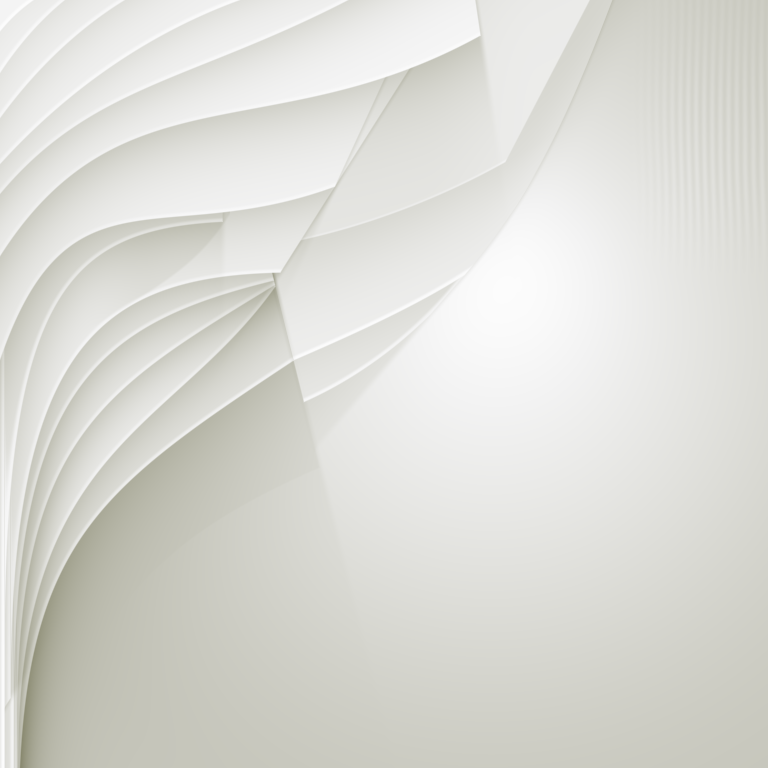
Give the GLSL for this background, as a three.js fragment shader.

```glsl
varying vec2 vUv;

vec2 bezier(vec2 a, vec2 b, vec2 c, vec2 d, float t) {
  float s = 1.0 - t;
  return s * s * s * a + 3.0 * s * s * t * b + 3.0 * s * t * t * c + t * t * t * d;
}

// Signed distance to a line, positive on its left
float leftOf(vec2 p, vec2 a, vec2 b) {
  vec2 along = normalize(b - a);
  return along.x * (p.y - a.y) - along.y * (p.x - a.x);
}

// Signed distance to a curve running rightwards, positive above it
float above(vec2 p, vec2 a, vec2 b, vec2 c, vec2 d) {
  float low = 0.0, high = 1.0;
  for (int i = 0; i < 16; i++) {
    float middle = 0.5 * (low + high);
    if (bezier(a, b, c, d, middle).x < p.x) low = middle;
    else high = middle;
  }
  float t = 0.5 * (low + high), s = 1.0 - t;
  vec2 tangent = s * s * (b - a) + 2.0 * s * t * (c - b) + t * t * (d - c);
  vec2 foot = bezier(a, b, c, d, t);
  return leftOf(p, foot, foot + tangent);
}

// Lays a sheet with a bright rim over the tone and casts its shadow
float sheet(float tone, float dist, float side, float face, float shade, float reach) {
  float cover = smoothstep(-0.0012, 0.0012, min(dist, side));
  float shadow = shade * exp(min(dist, 0.0) / reach) * smoothstep(-0.006, 0.004, side);
  float rim = smoothstep(0.0065, 0.002, dist);
  return mix(tone * (1.0 - shadow), mix(face, 0.99, rim), cover);
}

vec2 gradientAt(vec2 cell) {
  float angle = 6.2832 * fract(sin(dot(cell, vec2(127.1, 311.7))) * 4375.85);
  return vec2(cos(angle), sin(angle));
}

float gradientNoise(vec2 p) {
  vec2 i = floor(p), f = fract(p);
  vec2 u = f * f * (3.0 - 2.0 * f), e = vec2(1.0, 0.0);
  float bottom = mix(dot(gradientAt(i), f), dot(gradientAt(i + e), f - e), u.x);
  float top = mix(dot(gradientAt(i + e.yx), f - e.yx), dot(gradientAt(i + 1.0), f - 1.0), u.x);
  return mix(bottom, top, u.y);
}

float backdrop(vec2 p) {
  float tone = 0.95 - 0.17 * smoothstep(0.0, 0.7, length(p - vec2(0.64, 0.56)));
  vec2 glow = p - vec2(0.66, 0.66);
  tone += 0.045 * exp(-45.0 * dot(glow, glow));
  // Fine upright ripples
  float area = smoothstep(0.81, 0.91, p.x) * smoothstep(0.62, 0.78, p.y) * (1.0 - 0.6 * smoothstep(0.85, 1.0, p.y));
  return tone + 0.018 * area * sin(603.0 * p.x + 7.0 * gradientNoise(p * 5.0));
}

// Broad flat sheets on the right, behind the fan
float rearSheets(float tone, vec2 p, float fold) {
  float faint = above(p, vec2(0.14, 0.18), vec2(0.2, 0.28), vec2(0.3, 0.34), vec2(0.417, 0.391));
  tone -= 0.015 * smoothstep(-0.001, 0.002, min(faint, fold)) * smoothstep(0.12, 0.3, p.x);
  float dist = above(p, vec2(0.026, 0.0), vec2(0.04, 0.3), vec2(0.14, 0.37), vec2(0.38, 0.529));
  tone = sheet(tone, dist, fold, 0.92, 0.11, 0.12);

  float outer = above(p, vec2(0.605, 0.642), vec2(0.69, 0.74), vec2(0.74, 0.85), vec2(0.797, 1.0));
  float side = min(outer, -fold);
  dist = above(p, vec2(0.39, 0.474), vec2(0.475, 0.51), vec2(0.555, 0.575), vec2(0.605, 0.642));
  tone = sheet(tone, dist, side, 0.925, 0.04, 0.06);
  dist = above(p, vec2(0.378, 0.529), vec2(0.45, 0.56), vec2(0.54, 0.6), vec2(0.605, 0.642));
  tone = sheet(tone, dist, side, 0.935 - 0.06 * smoothstep(0.0, 0.2, dist), 0.06, 0.05);

  side = leftOf(p, vec2(0.658, 0.789), vec2(0.768, 1.0));
  dist = above(p, vec2(0.404, 0.69), vec2(0.49, 0.71), vec2(0.58, 0.745), vec2(0.658, 0.789));
  float face = 0.905 + 0.02 * smoothstep(0.55, 0.7, p.x);
  float cover = smoothstep(-0.0012, 0.0012, min(dist, side));
  tone *= 1.0 - 0.045 * exp(min(dist, 0.0) / 0.06) * smoothstep(-0.08, 0.0, side);
  return mix(tone, face + 0.03 * smoothstep(0.004, 0.001, dist), cover);
}

// Narrow curved sheets that spring from the lower left
float fanSheets(float tone, vec2 p, float fold) {
  float dist = above(p, vec2(0.024, 0.03), vec2(0.03, 0.42), vec2(0.225, 0.44), vec2(0.358, 0.626));
  tone = sheet(tone, dist, fold, 0.95, 0.12, 0.045);
  dist = above(p, vec2(0.022, 0.05), vec2(0.022, 0.43), vec2(0.13, 0.49), vec2(0.358, 0.629));
  tone = sheet(tone, dist, fold, 0.94, 0.13, 0.035);
  dist = above(p, vec2(0.018, 0.08), vec2(0.018, 0.5), vec2(0.13, 0.58), vec2(0.362, 0.636));
  tone = sheet(tone, dist, fold, 0.93, 0.12, 0.035);
  float lip = leftOf(p, vec2(0.365, 0.645), vec2(0.436, 0.757));
  dist = above(p, vec2(0.014, 0.1), vec2(0.014, 0.55), vec2(0.13, 0.64), vec2(0.365, 0.645));
  tone = sheet(tone, dist, lip, 0.95, 0.12, 0.035);
  // Soft crease, then the leaf above it
  float crease = above(p, vec2(0.1, 0.56), vec2(0.19, 0.62), vec2(0.25, 0.645), vec2(0.295, 0.715));
  tone -= 0.045 * smoothstep(-0.002, 0.002, crease) * smoothstep(0.1, 0.2, p.x) * step(p.x, 0.3);
  dist = above(p, vec2(0.006, 0.15), vec2(0.006, 0.62), vec2(0.09, 0.7), vec2(0.286, 0.711));
  return sheet(tone, dist, 0.29 - p.x, 0.92, 0.08, 0.05);
}

// Long waves across the top, lightest at the corner
float topSheets(float tone, vec2 p) {
  float dist = above(p, vec2(-0.01, 0.5), vec2(0.08, 0.8), vec2(0.2, 0.67), vec2(0.436, 0.757));
  tone = sheet(tone, dist, leftOf(p, vec2(0.436, 0.757), vec2(0.495, 0.885)), 0.965, 0.12, 0.045);
  dist = above(p, vec2(-0.01, 0.65), vec2(0.15, 0.92), vec2(0.35, 0.8), vec2(0.628, 0.955));
  tone = sheet(tone, dist, leftOf(p, vec2(0.65, 0.79), vec2(0.619, 1.0)), 0.97, 0.14, 0.06);
  dist = above(p, vec2(-0.01, 0.735), vec2(0.12, 0.9), vec2(0.26, 0.89), vec2(0.5, 1.025));
  tone = sheet(tone, dist, 1.0, 0.96, 0.11, 0.045);
  for (int i = 0; i < 4; i++) {
    float k = float(i), shrink = pow(0.52, k);
    vec2 start = vec2(-0.01, 0.775 + 0.057 * k), end = vec2(0.3125 * shrink, 1.0);
    vec2 bulge = vec2(-0.015, 0.03) * shrink;
    dist = above(p, start, mix(start, end, 0.33) + bulge, mix(start, end, 0.67) + bulge, end);
    tone = sheet(tone, dist, 1.0, 0.955, 0.08 - 0.012 * k, 0.035);
  }
  return tone;
}

void main() {
  float fold = leftOf(vUv, vec2(0.417, 0.391), vec2(0.358, 0.629));
  float tone = rearSheets(backdrop(vUv), vUv, fold);
  tone = topSheets(fanSheets(tone, vUv, fold), vUv);
  vec3 paper = vec3(tone, tone, tone - 0.24 * max(0.95 - tone, 0.0));
  gl_FragColor = vec4(clamp(paper, 0.0, 1.0), 1.0);
}
```
